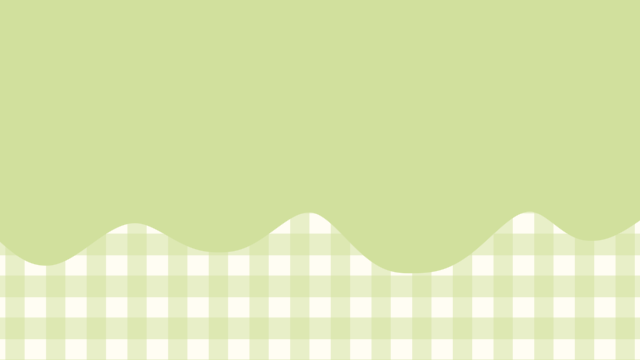
Write a Shadertoy shader that draws this background.

```glsl
// A flat green field hangs in a wavy hem over a cream gingham cloth.
// The hem eases between crests and troughs; the cloth is two sets of
// half-transparent stripes that darken where they cross.

// Lengths are in units of the canvas height.
const vec3 FIELD_GREEN = vec3(0.820, 0.880, 0.616);
const vec3 CLOTH_CREAM = vec3(1.000, 0.992, 0.952);
const float STRIPE_OPACITY = 0.5;

const vec2 STRIPE_PERIOD = vec2(0.1130, 0.1165);
const vec2 STRIPE_CENTER = vec2(0.0417, 0.0880);
const vec2 STRIPE_HALF_WIDTH = vec2(0.0268, 0.0301);
const float EDGE_SOFTNESS = 1.3;   // in output pixels

// Hem turning points: x, height, and crest sharpness of the span that follows.
// Even entries are crests, odd entries are troughs.
const int HEM_COUNT = 9;
const vec3 HEM[HEM_COUNT] = vec3[HEM_COUNT](
    vec3(-0.116, 0.403, 1.15), vec3(0.130, 0.262, 1.00),
    vec3( 0.375, 0.380, 1.25), vec3(0.609, 0.299, 1.25),
    vec3( 0.859, 0.410, 1.33), vec3(1.139, 0.241, 1.45),
    vec3( 1.472, 0.412, 1.22), vec3(1.644, 0.331, 1.08),
    vec3( 1.898, 0.444, 1.00));

// Height of the hem at x; the power narrows crests and widens troughs.
float hemHeight(float x) {
    float height = HEM[0].y;
    for (int i = 0; i < HEM_COUNT - 1; i++) {
        vec3 a = HEM[i], b = HEM[i + 1];
        if (x < a.x) break;
        bool rising = b.y > a.y;
        float t = clamp((x - a.x) / (b.x - a.x), 0.0, 1.0);
        float fromTrough = pow(rising ? t : 1.0 - t, a.z);
        height = mix(min(a.y, b.y), max(a.y, b.y), smoothstep(0.0, 1.0, fromTrough));
    }
    return height;
}

// Coverage of the vertical (x) and horizontal (y) stripes.
vec2 stripeCoverage(vec2 p, float pixel) {
    vec2 cell = fract((p - STRIPE_CENTER) / STRIPE_PERIOD + 0.5) - 0.5;
    vec2 dist = abs(cell) * STRIPE_PERIOD - STRIPE_HALF_WIDTH;
    return clamp(0.5 - dist / pixel, 0.0, 1.0);
}

void mainImage(out vec4 fragColor, in vec2 fragCoord) {
    vec2 p = fragCoord / iResolution.y;
    float pixel = EDGE_SOFTNESS / iResolution.y;

    // Gingham cloth
    vec2 stripes = STRIPE_OPACITY * stripeCoverage(p, pixel);
    float tint = 1.0 - (1.0 - stripes.x) * (1.0 - stripes.y);
    vec3 color = mix(CLOTH_CREAM, FIELD_GREEN, tint);

    // Green field above the hem, with slope-corrected distance
    float slope = (hemHeight(p.x + pixel) - hemHeight(p.x - pixel)) / (2.0 * pixel);
    float hemDistance = (p.y - hemHeight(p.x)) / sqrt(1.0 + slope * slope);
    color = mix(color, FIELD_GREEN, clamp(0.5 + hemDistance / pixel, 0.0, 1.0));

    fragColor = vec4(color, 1.0);
}
```
